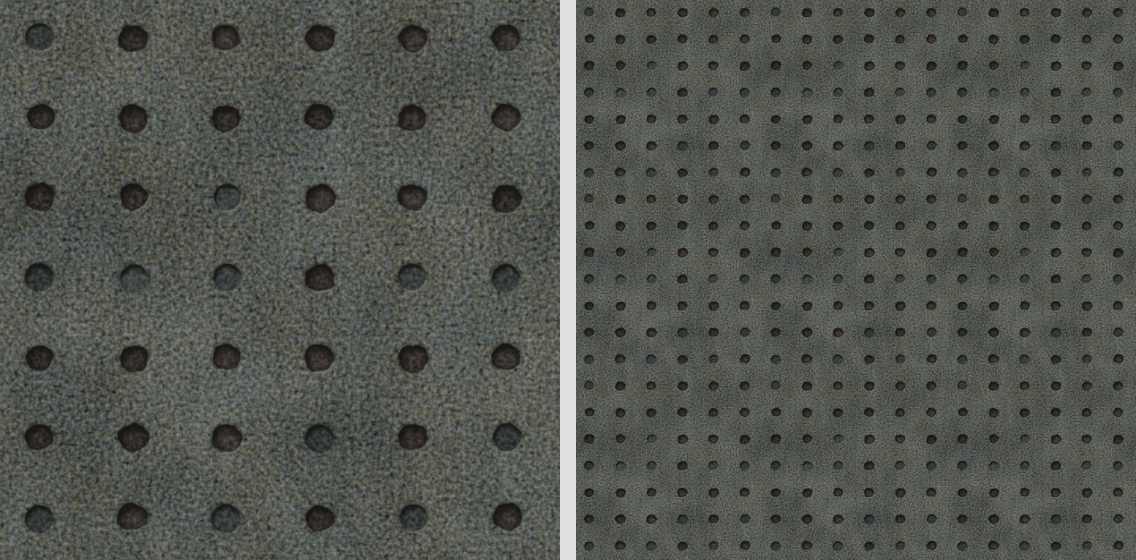
Left, the tile; right, the same tile 3 across and 3 down.
Give the GLSL for this texture, as a three.js fragment shader.

```glsl
// Speckled grey-green stone slab drilled with a 6 by 7 grid of shallow round holes.
// Grain, stains and chipped edges come from wrapping gradient noise; each hole takes
// its tint, size, offset and rim light from a hash of its cell, so the tile is seamless.

varying vec2 vUv;

const vec2 HOLE_COUNT = vec2(6.0, 7.0);
const vec2 FIRST_HOLE = vec2(0.0710, 0.0755);
const float HOLE_RADIUS = 0.0252;
const float HOLE_JITTER = 0.0022;
const float EDGE_SOFT = 0.09;        // in hole radii
const float EDGE_CHIP = 0.17;        // in hole radii
const float GREY_SHARE = 0.33;       // part of the holes with a grey floor
const vec2 SHADOW_DIR = vec2(-0.42, 0.91);

const vec3 STONE = vec3(0.336, 0.349, 0.324);
const vec3 STONE_TINT = vec3(0.035, 0.005, -0.035);
const vec3 BROWN_FLOOR = vec3(0.225, 0.205, 0.188);
const vec3 GREY_FLOOR = vec3(0.225, 0.245, 0.242);
const vec3 HOLE_SHADOW = vec3(0.085, 0.080, 0.070);
const vec3 RIM_LIGHT = vec3(0.47, 0.47, 0.44);

const float GRAIN_COARSE = 0.155;
const float GRAIN_FINE = 0.135;
const float CLOUDS = 0.065;
const float STREAKS = 0.035;
const float FLECKS = 0.10;

vec3 hash3(vec2 p, float seed) {
  vec3 q = fract(vec3(p.xyx + seed * 7.13) * vec3(0.1031, 0.1030, 0.0973));
  q += dot(q, q.yxz + 33.33);
  return fract((q.xxy + q.yzz) * q.zyx);
}

float corner(vec2 cell, vec2 offset, vec2 period, float seed) {
  float angle = 6.28319 * hash3(mod(cell, period), seed).x;
  return dot(vec2(cos(angle), sin(angle)), offset);
}

// Gradient noise that repeats after a whole number of cells
float noise(vec2 uv, vec2 period, float seed) {
  vec2 p = uv * period;
  vec2 i = floor(p);
  vec2 f = p - i;
  vec2 u = f * f * f * (f * (f * 6.0 - 15.0) + 10.0);
  vec2 e = vec2(0.0, 1.0);
  float low = mix(corner(i, f, period, seed),
                  corner(i + e.yx, f - e.yx, period, seed), u.x);
  float high = mix(corner(i + e.xy, f - e.xy, period, seed),
                   corner(i + e.yy, f - e.yy, period, seed), u.x);
  return mix(low, high, u.y);
}

vec3 stoneColor(vec2 uv, float coarse, float fine) {
  float clouds = noise(uv, vec2(4.0), 3.0) + 0.6 * noise(uv, vec2(11.0), 4.0);
  float streaks = noise(uv, vec2(26.0, 5.0), 5.0);
  float flecks = smoothstep(0.22, 0.55, noise(uv, vec2(95.0), 6.0));
  float tint = noise(uv, vec2(70.0), 7.0) + 0.6 * noise(uv, vec2(6.0), 8.0);
  float tone = GRAIN_COARSE * coarse + GRAIN_FINE * fine
             + CLOUDS * clouds + STREAKS * streaks - FLECKS * flecks;
  return STONE + tone + STONE_TINT * tint;
}

void main() {
  float coarse = noise(vUv, vec2(118.0), 1.0);
  float fine = noise(vUv, vec2(190.0), 2.0);
  vec3 color = stoneColor(vUv, coarse, fine);

  // Cell of the nearest hole and its random traits
  vec2 grid = (vUv - FIRST_HOLE) * HOLE_COUNT + 0.5;
  vec2 cell = mod(floor(grid), HOLE_COUNT);
  vec3 trait = hash3(cell, 11.0);
  vec3 shape = hash3(cell, 23.0);
  float grey = step(trait.x, GREY_SHARE);

  // Position in hole radii; brown holes are wider and more chipped
  vec2 local = (fract(grid) - 0.5) / HOLE_COUNT - HOLE_JITTER * (shape.xy - 0.5) * 2.0;
  vec2 stretch = mix(vec2(1.04, 0.96), vec2(1.0), grey);
  vec2 q = local / (HOLE_RADIUS * stretch * mix(0.95, 1.05, shape.z));
  float chip = noise(vUv, vec2(44.0), 12.0) + 0.5 * noise(vUv, vec2(97.0), 13.0);
  float dist = length(q) + EDGE_CHIP * chip * mix(1.0, 0.4, grey);
  float hole = 1.0 - smoothstep(1.0 - EDGE_SOFT, 1.0 + EDGE_SOFT, dist);

  // Floor with the shadow of the upper left wall
  float wall = length(q - vec2(0.10, -0.24)) + 0.25 * chip;
  float shadow = smoothstep(mix(0.25, 0.72, grey), 1.15, wall);
  vec3 floorColor = mix(BROWN_FLOOR, GREY_FLOOR, grey) * mix(0.84, 1.12, trait.y);
  floorColor += 0.11 * coarse + 0.08 * fine;
  vec3 holeColor = mix(floorColor, HOLE_SHADOW, shadow * 0.92);

  // Lit lower lip and a faint dark ring around the hole
  float lowerSide = smoothstep(0.25, 0.95, dot(q, -SHADOW_DIR) + 0.5 * chip);
  float lip = exp(-pow((dist - 1.04) / 0.09, 2.0)) * lowerSide;
  float ring = exp(-pow((dist - 1.08) / 0.12, 2.0)) * (1.0 - lowerSide);
  color *= 1.0 - 0.16 * ring;
  color = mix(color, holeColor, hole);
  color = mix(color, RIM_LIGHT, lip * mix(0.1, 0.75, trait.z * trait.z));

  gl_FragColor = vec4(clamp(color, 0.0, 1.0), 1.0);
}
```
